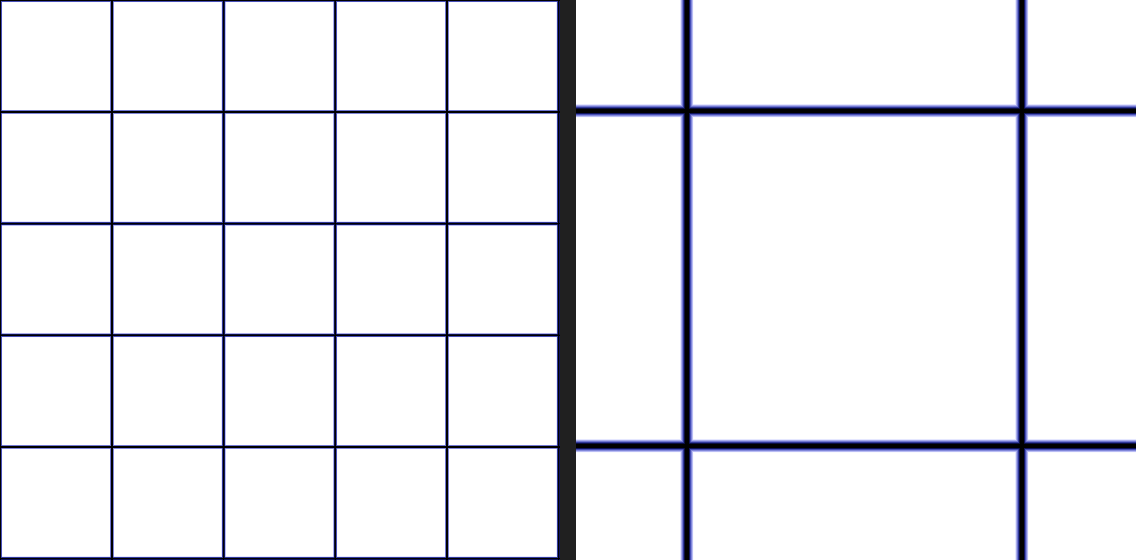
Left: the whole. Right: its middle third, enlarged.
A three.js fragment shader for this pattern:

```glsl
// Square grid of five by five white cells ruled with thin black lines.
// The distance to the nearest line runs through a colour ramp, so each
// line has a black core and soft blue fringes fading to the paper.

#define CELLS 5.0
#define PITCH 0.19941
#define GRID_CENTER vec2(0.49902, 0.50098)
#define LINE_UNIT 0.001953
#define CORE_COLOR vec3(0.0)
#define NAVY vec3(0.06, 0.08, 0.38)
#define INDIGO vec3(0.17, 0.20, 0.58)
#define BLUE vec3(0.31, 0.34, 0.76)
#define PALE_BLUE vec3(0.82, 0.83, 1.0)
#define PAPER vec3(1.0)

varying vec2 vUv;

// Distance to the nearest grid line, with lines at whole cell steps
float gridDistance(vec2 p) {
  vec2 cell = (p - GRID_CENTER) / PITCH + 0.5 * CELLS;
  vec2 toLine = abs(fract(cell + 0.5) - 0.5) * PITCH;
  return min(toLine.x, toLine.y);
}

// Blend from the core outwards, d in line units
vec3 lineRamp(float d) {
  vec3 color = mix(CORE_COLOR, NAVY, smoothstep(0.5, 0.85, d));
  color = mix(color, INDIGO, clamp((d - 0.85) / 0.15, 0.0, 1.0));
  color = mix(color, BLUE, clamp((d - 1.0) / 0.15, 0.0, 1.0));
  color = mix(color, PALE_BLUE, clamp((d - 1.15) / 0.7, 0.0, 1.0));
  return mix(color, PAPER, clamp((d - 1.85) / 0.2, 0.0, 1.0));
}

void main() {
  gl_FragColor = vec4(lineRamp(gridDistance(vUv) / LINE_UNIT), 1.0);
}
```
